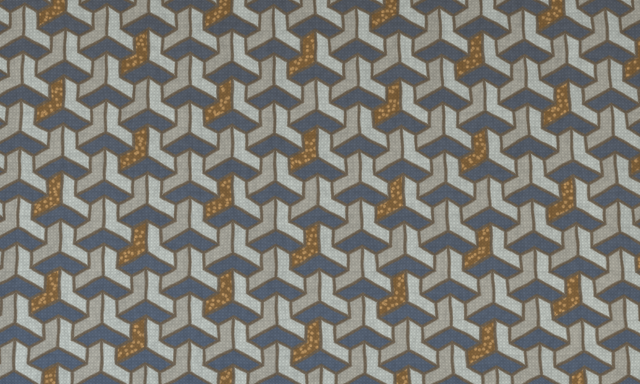
Give the GLSL for this pattern, as a WebGL 1 fragment shader.

```glsl
precision highp float;
// Woven cloth printed with interlocking three-armed prisms, some with a gold face.

#define COLUMNS 14.97
#define ROWS 8.02
#define ORIGIN vec2(0.497, 0.589)
#define LINE_WIDTH 0.030
#define LINE_SOFT 0.022
#define THREADS 118.0
#define WEAVE 0.085
#define LIGHT_FACE vec3(0.685, 0.705, 0.680)
#define BEIGE_FACE vec3(0.620, 0.612, 0.570)
#define BLUE_FACE vec3(0.325, 0.355, 0.400)
#define GOLD_FACE vec3(0.555, 0.430, 0.270)
#define OUTLINE vec3(0.400, 0.350, 0.285)

uniform vec2 u_resolution;

const float HALF_ROOT3 = 0.8660254;

float hash(vec2 p) {
  return fract(sin(dot(p, vec2(127.1, 311.7))) * 4375.85);
}

// Distance to the nearest scattered point, one point per unit cell
float cellular(vec2 p) {
  vec2 cell = floor(p);
  float nearest = 2.0;
  for (int y = -1; y <= 1; y++) {
    for (int x = -1; x <= 1; x++) {
      vec2 c = cell + vec2(float(x), float(y));
      vec2 seed = c + vec2(hash(c), hash(c + 57.3));
      nearest = min(nearest, length(p - seed));
    }
  }
  return nearest;
}

vec2 turn(vec2 p, float sine) {
  return vec2(-0.5 * p.x - sine * p.y, sine * p.x - 0.5 * p.y);
}

// Chevron below the hub of a prism; negative inside
float chevron(vec2 p) {
  p.x = abs(p.x);
  float across = dot(p, vec2(0.5, HALF_ROOT3));
  float tip = dot(p, vec2(0.5, -HALF_ROOT3)) - HALF_ROOT3 * 2.0 / 3.0;
  return max(max(across, -across - HALF_ROOT3 / 3.0), tip);
}

// Undo the slight lean and spread of the cloth, then scale to lattice units
vec2 clothToLattice(vec2 uv) {
  vec2 q = uv;
  q.x = 0.325 + (uv.x - 0.325) / (1.0 + 0.06 * (0.5 - uv.y));
  q.y += 0.013 * (uv.x - ORIGIN.x);
  return (q - ORIGIN) * vec2(COLUMNS * HALF_ROOT3, ROWS);
}

void main() {
  vec2 uv = gl_FragCoord.xy / u_resolution;
  vec2 cloth = gl_FragCoord.xy / u_resolution.y;
  vec2 thread = cloth * THREADS;
  thread += 0.35 * sin(cloth.yx * vec2(31.0, 27.0) + 2.0 * sin(cloth * 9.0));

  // Ink creeps a little along the threads
  vec2 q = clothToLattice(uv);
  q += 0.007 * sin(cloth.yx * vec2(83.0, 71.0) + 3.0 * sin(cloth * 23.0));
  float grain = cellular(thread * 0.6);

  // Find the face that holds this point: 0 blue, 1 left, 2 right
  float nearest = 10.0;
  float face = 0.0;
  vec2 owner = vec2(0.0);
  for (int a = -1; a <= 1; a++) {
    float column = floor(q.x / HALF_ROOT3 + 0.5) + float(a);
    float shift = 0.5 * mod(column, 2.0);
    for (int b = -1; b <= 1; b++) {
      float row = floor(q.y - shift + 0.5) + float(b);
      vec2 p = q - vec2(column * HALF_ROOT3, row + shift);
      float below = chevron(p);
      float left = chevron(turn(p, HALF_ROOT3));
      float right = chevron(turn(p, -HALF_ROOT3));
      float d = min(below, min(left, right));
      if (d < nearest) {
        nearest = d;
        owner = vec2(column, row);
        face = d == below ? 0.0 : (d == left ? 1.0 : 2.0);
      }
    }
  }

  // Face colours; gold falls on alternate prisms of every second column
  bool gold = mod(owner.x, 2.0) < 0.5 && mod(owner.x * 0.5 + owner.y, 2.0) < 0.5;
  vec3 color = LIGHT_FACE;
  if (face < 0.5) {
    color = BLUE_FACE + vec3(-0.01, 0.01, 0.035) * (0.6 - uv.y);
  } else if (face < 1.5) {
    float sparkle = smoothstep(0.45, 0.1, grain) - 0.35;
    color = gold ? GOLD_FACE + vec3(0.19, 0.16, 0.12) * sparkle : BEIGE_FACE;
  }
  color *= 0.985 + 0.03 * hash(owner + face * 7.0);

  // Soft brown outlines
  float pixel = ROWS / u_resolution.y;
  float soft = max(LINE_SOFT, 0.6 * pixel);
  float edge = -nearest + 0.012 * (grain - 0.5);
  float line = 1.0 - smoothstep(LINE_WIDTH - soft, LINE_WIDTH + soft, edge);
  color = mix(color, OUTLINE, 0.95 * line);

  // Plain weave with uneven threads
  vec2 wave = sin(thread * 6.2831853);
  float weave = 0.5 * wave.x * wave.y + 0.25 * (wave.x + wave.y);
  float slub = hash(vec2(floor(thread.x), 3.0)) + hash(vec2(9.0, floor(thread.y))) - 1.0;
  color *= 1.0 + WEAVE * weave + 0.035 * slub + 0.09 * (0.45 - grain);

  // Light falls off toward the top and right
  color *= 1.03 - 0.07 * uv.y * uv.y - 0.03 * uv.x;
  color += vec3(-0.008, 0.0, 0.012) * (1.0 - uv.x) * (1.0 - uv.y);
  gl_FragColor = vec4(clamp(color, 0.0, 1.0), 1.0);
}
```
